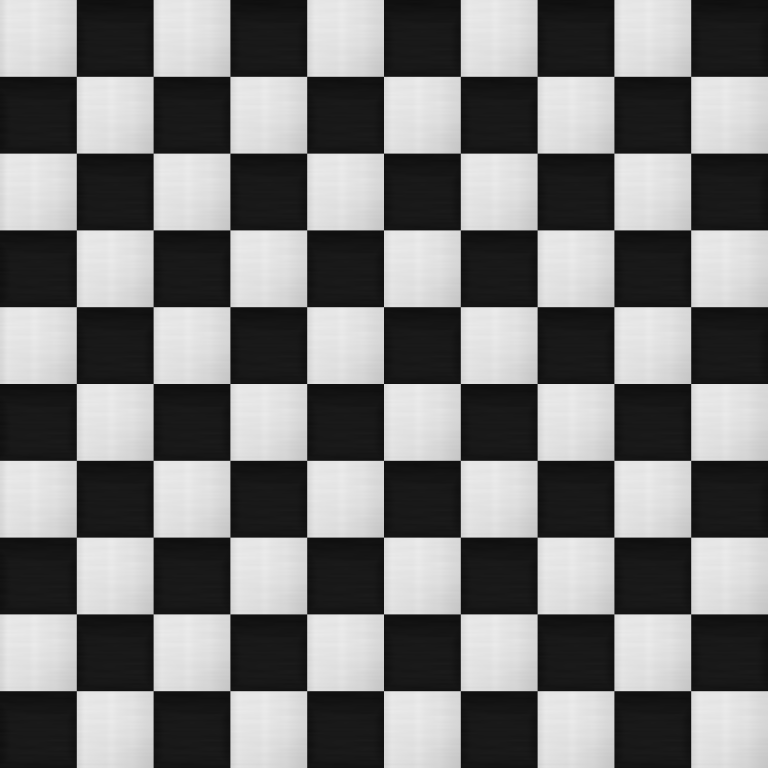
Reproduce this pattern procedurally as a Shadertoy shader.

```glsl
const float TILES = 10.0;
const float LIGHT_BASE = 0.912;
const float DARK_BASE = 0.097;
const float LIGHT_FALLOFF = 0.115;
const float DARK_FALLOFF = 0.036;
const float LIGHT_GRAIN = 0.028;
const float DARK_GRAIN = 0.022;
const float SHEEN_BANDS = 0.022;
const vec2 GRAIN_SCALE = vec2(2.5, 42.0);

float hash(vec2 p) {
    vec3 q = fract(vec3(p.xyx) * 0.1031);
    q += dot(q, q.yzx + 33.33);
    return fract((q.x + q.y) * q.z);
}

float valueNoise(vec2 p) {
    vec2 i = floor(p);
    vec2 f = fract(p);
    f = f * f * (3.0 - 2.0 * f);
    float low = mix(hash(i), hash(i + vec2(1.0, 0.0)), f.x);
    float high = mix(hash(i + vec2(0.0, 1.0)), hash(i + 1.0), f.x);
    return mix(low, high, f.y);
}

// Long horizontal brush strokes, centred on zero
float brushGrain(vec2 uv, float seed) {
    float fine = valueNoise(uv * GRAIN_SCALE + seed);
    float coarse = valueNoise(uv * GRAIN_SCALE * vec2(1.6, 0.4) + seed + 17.0);
    return 0.65 * fine + 0.35 * coarse - 0.5;
}

// Pale brushed metal: bright left of centre, dim toward the lower right
float lightTile(vec2 uv) {
    float right = smoothstep(0.35, 1.05, uv.x);
    float bottom = 1.0 - smoothstep(-0.05, 0.7, uv.y);
    float leftRim = 1.0 - smoothstep(0.0, 0.12, uv.x);
    float shade = LIGHT_FALLOFF * (0.55 * right + 0.6 * bottom * (0.4 + 0.6 * uv.x));
    float bands = valueNoise(vec2(uv.x * 11.0, 5.0)) - 0.5;
    return LIGHT_BASE - shade - 0.05 * leftRim
        + SHEEN_BANDS * bands + LIGHT_GRAIN * brushGrain(uv, 3.0);
}

// Dark brushed metal: dimmer along the rim, most of all at the top
float darkTile(vec2 uv) {
    float top = smoothstep(0.6, 1.0, uv.y);
    float side = smoothstep(0.34, 0.5, abs(uv.x - 0.5));
    float bottom = 1.0 - smoothstep(0.0, 0.16, uv.y);
    float rim = max(top, 0.7 * max(side, bottom));
    return DARK_BASE - DARK_FALLOFF * rim + DARK_GRAIN * brushGrain(uv, 41.0);
}

void mainImage(out vec4 fragColor, in vec2 fragCoord) {
    vec2 grid = fragCoord / iResolution.xy * TILES;
    vec2 uv = fract(grid);

    // Antialiased checker from the product of two square waves
    vec2 pixel = TILES / iResolution.xy;
    vec2 edge = min(uv, 1.0 - uv);
    vec2 parity = 1.0 - 2.0 * mod(floor(grid), 2.0);
    vec2 wave = parity * clamp(2.0 * edge / pixel, 0.0, 1.0);
    float lightCoverage = 0.5 - 0.5 * wave.x * wave.y;

    float tone = mix(darkTile(uv), lightTile(uv), lightCoverage);
    fragColor = vec4(vec3(tone), 1.0);
}
```
